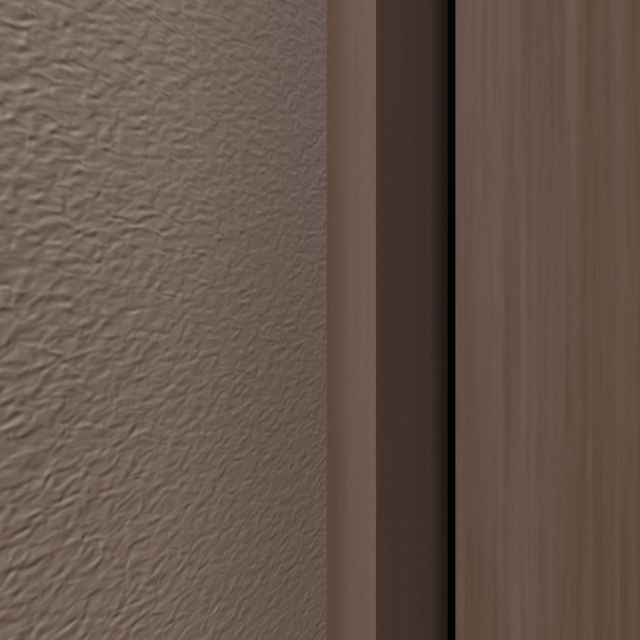
Give the GLSL for this texture, as a WebGL 2 fragment shader.

```glsl
#version 300 es
precision highp float;
// A grained plaster wall in perspective beside upright wooden trim, a shaded
// recess, a black gap and a broad wood panel. The wall is value noise lit as
// relief in a receding plane; the wood is noise stretched along the height.
#define TRIM_X 0.5105
#define RECESS_X 0.5875
#define GAP_X 0.6995
#define PANEL_X 0.7115
#define HORIZON 0.76
#define RECESSION 0.80
#define RELIEF 0.23
#define GRAIN 0.045

uniform vec2 u_resolution;
out vec4 fragColor;

float hash(vec2 p) {
  vec3 q = fract(p.xyx * vec3(0.1031, 0.1030, 0.0973));
  q += dot(q, q.yzx + 33.33);
  return fract((q.x + q.y) * q.z);
}

float noise(vec2 p) {
  vec2 i = floor(p), f = fract(p);
  f = f * f * (3.0 - 2.0 * f);
  return mix(mix(hash(i), hash(i + vec2(1, 0)), f.x),
             mix(hash(i + vec2(0, 1)), hash(i + vec2(1, 1)), f.x), f.y);
}

// Wrinkled height field of the plaster
float plasterHeight(vec2 p) {
  vec2 warp = vec2(noise(p * 0.6 + 7.0), noise(p * 0.6 + 41.0)) - 0.5;
  p += warp * 1.1;
  mat2 turn = mat2(0.8, 0.6, -0.6, 0.8);
  return 0.65 * noise(p) + 0.35 * noise(turn * p * 1.8 + 19.0);
}

vec3 plaster(vec2 uv) {
  // Perspective: cells shrink and converge on the horizon to the right
  float depth = 1.0 / (1.0 - RECESSION * uv.x);
  vec2 p = vec2(uv.x * 52.0, (uv.y - HORIZON) * 92.0) * depth + 300.0;
  float slope = plasterHeight(p + vec2(0.12, -0.32))
              - plasterHeight(p - vec2(0.12, -0.32));
  float fade = mix(1.0, 0.42, smoothstep(0.0, TRIM_X, uv.x));
  // Broad light falls from the upper left
  vec3 base = mix(vec3(0.445, 0.378, 0.342), vec3(0.475, 0.412, 0.376),
                  smoothstep(0.25, 1.0, uv.y));
  base *= 1.0 - 0.13 * smoothstep(0.22, TRIM_X, uv.x);
  return base + slope * RELIEF * fade;
}

// Upright fibres: broad bands, fine streaks and short flecks
float woodGrain(vec2 uv) {
  float broad = noise(vec2(uv.x * 38.0, uv.y * 0.9));
  float streak = noise(vec2(uv.x * 115.0, uv.y * 2.0 + 11.0));
  float fibre = noise(vec2(uv.x * 300.0, uv.y * 14.0 + 31.0));
  return 0.4 * broad + 0.4 * streak + 0.2 * fibre - 0.5;
}

vec3 trim(vec2 uv, float grain) {
  float across = (uv.x - TRIM_X) / (RECESS_X - TRIM_X);
  vec3 c = mix(vec3(0.365, 0.285, 0.238), vec3(0.425, 0.350, 0.312),
               smoothstep(0.0, 0.65, across));
  c *= 0.97 + 0.06 * uv.y;
  return c + grain * GRAIN;
}

vec3 recess(vec2 uv, float grain) {
  float across = (uv.x - RECESS_X) / (GAP_X - RECESS_X);
  vec3 c = mix(vec3(0.268, 0.205, 0.178), vec3(0.232, 0.178, 0.155),
               across);
  c *= 1.0 - 0.45 * smoothstep(0.72, 1.0, across);
  return c + grain * GRAIN * 0.5;
}

vec3 panel(vec2 uv, float grain) {
  float across = (uv.x - PANEL_X) / (1.0 - PANEL_X);
  vec3 grey = vec3(0.418, 0.345, 0.306);
  vec3 brown = vec3(0.365, 0.285, 0.232);
  float warmth = 0.25 + 0.5 * across - 0.25 * (uv.y - 0.5) - grain * 0.9;
  vec3 c = mix(grey, brown, clamp(warmth, 0.0, 1.0));
  c *= 1.0 - 0.12 * exp(-across * 30.0);
  return c + grain * GRAIN;
}

float edge(float x, float at) {
  float halfPixel = 0.75 / u_resolution.x;
  return smoothstep(at - halfPixel, at + halfPixel, x);
}

void main() {
  vec2 uv = gl_FragCoord.xy / u_resolution;
  float grain = woodGrain(uv);

  // Surfaces laid from left to right
  vec3 color = plaster(uv);
  color = mix(color, trim(uv, grain), edge(uv.x, TRIM_X));
  color = mix(color, recess(uv, grain), edge(uv.x, RECESS_X));
  color = mix(color, vec3(0.012, 0.011, 0.012), edge(uv.x, GAP_X));
  color = mix(color, panel(uv, grain), edge(uv.x, PANEL_X));

  // Fine speckle, absent from the gap
  float speckle = noise(uv * 400.0) - 0.5;
  color *= 1.0 + 0.045 * speckle;
  fragColor = vec4(clamp(color, 0.0, 1.0), 1.0);
}
```
